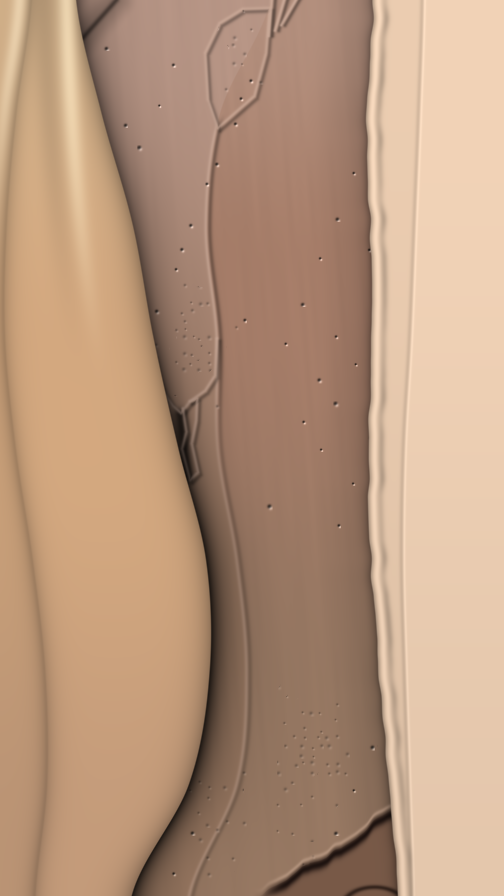
Give the GLSL for this texture, as a Shadertoy shader.

```glsl
float hash(vec2 p) {
  return fract(sin(dot(p, vec2(127.1, 311.7))) * 43758.5453);
}

float noise(vec2 p) {
  vec2 i = floor(p), f = fract(p);
  f = f * f * (3. - 2. * f);
  return mix(mix(hash(i), hash(i + vec2(1, 0)), f.x),
             mix(hash(i + vec2(0, 1)), hash(i + vec2(1, 1)), f.x), f.y);
}

float bell(float d, float w) { return exp(-d * d / (w * w)); }

float falloff(float d, float w) { return exp(-max(d, 0.) / w); }

// Catmull-Rom profile through nine evenly spaced knots
float profile(float k[9], float t) {
  float s = clamp(t, 0., .9999) * 8., f = fract(s);
  int i = int(s);
  float a = k[max(i - 1, 0)], b = k[i], c = k[i + 1], d = k[min(i + 2, 8)];
  return b + .5 * f * (c - a + f * (2. * a - 5. * b + 4. * c - d + f * (3. * (b - c) + d - a)));
}

float segment(vec2 p, vec2 a, vec2 b) {
  vec2 v = b - a;
  return length(p - a - v * clamp(dot(p - a, v) / dot(v, v), 0., 1.));
}

float polyline(vec2 v[9], vec2 p) {
  float d = 1.;
  for (int i = 0; i < 8; i++) d = min(d, segment(p, v[i], v[i + 1]));
  return d;
}

// Raised lip: bright crest beside a shadow
vec3 lip(vec3 col, float crest, float shade, float w, float amount) {
  col *= 1. - .3 * amount * bell(shade, 1.3 * w);
  return mix(col, vec3(.82, .69, .62), .62 * amount * bell(crest, w));
}

vec3 lipPath(vec3 col, vec2 v[9], vec2 p) {
  return lip(col, polyline(v, p), polyline(v, p + vec2(-.003, .003)), .002, .95);
}

// Small pits, one per cell, inside a soft elliptical cluster
vec3 pits(vec3 col, vec2 p, vec2 centre, vec2 size, float density) {
  vec2 q = p * 105., id = floor(q), e = (p - centre) / size;
  vec2 d = fract(q) - .25 - .5 * vec2(hash(id), hash(id + 17.3));
  float on = step(hash(id + 41.7), density * exp(-dot(e, e)));
  float r = .1 + .12 * hash(id + 73.1);
  return col * (1. - .3 * on * bell(length(d), r)) + .1 * on * bell(length(d + vec2(-.12, .16)), r);
}

void mainImage(out vec4 fragColor, in vec2 fragCoord) {
  vec2 p = fragCoord / iResolution.xy * vec2(.5625, 1);
  float x = p.x, y = p.y, aa = 1. / iResolution.y;

  // Layer boundaries, from bottom to top
  float blobEdge = profile(float[9](.147, .211, .234, .230, .199, .171, .148, .113, .085), y);
  float foldEdge = profile(float[9](.039, .052, .050, .036, .017, .005, .007, .018, .035), y);
  float seamEdge = profile(float[9](.211, .264, .275, .264, .243, .242, .230, .246, .302), y);
  float creamEdge = profile(float[9](.445, .434, .423, .414, .411, .415, .413, .409, .417), y);
  float grooveEdge = profile(float[9](.462, .458, .454, .451, .453, .460, .465, .470, .474), y);
  float crack = profile(float[9](0., .010, .020, .036, .042, .054, .066, .084, .094), (x - .289) / .147);
  float wobble = noise(vec2(3, y * 45.)) - .5;
  float outside = x - blobEdge, fold = x - foldEdge, seam = x - seamEdge;
  float inside = x - creamEdge - .003 * wobble, groove = x - grooveEdge;

  // Brown base and the paler film left of the seam
  vec3 col = mix(vec3(.59, .47, .385), vec3(.65, .49, .41), smoothstep(.2, .65, y));
  col = mix(col, vec3(.70, .56, .49), smoothstep(.7, 1., y));
  vec3 film = mix(vec3(.60, .47, .38), vec3(.72, .59, .53), smoothstep(.3, .95, y));
  col = mix(col, film, .8 * smoothstep(aa, -aa, seam));
  col *= .99 + .025 * noise(vec2(x * 160. + y * 12., y * 9.));
  col *= 1. - .12 * smoothstep(-.07, 0., inside);

  // Seam, loop, lobe and flake
  float seamOn = smoothstep(.875, .85, y) * mix(.55, 1., smoothstep(.5, .62, y));
  col = lip(col, seam, seam - .004, .0022, seamOn);
  col *= 1. - .7 * bell(segment(p, vec2(.201, .537), vec2(.209, .468)), .007);
  col = lipPath(col, vec2[9](vec2(.243, .857), vec2(.232, .889), vec2(.229, .941), vec2(.245, .974),
    vec2(.271, .990), vec2(.301, .991), vec2(.297, .941), vec2(.284, .893), vec2(.243, .857)), p);
  col = lipPath(col, vec2[9](vec2(.242, .622), vec2(.240, .581), vec2(.229, .564), vec2(.212, .552),
    vec2(.202, .539), vec2(.193, .547), vec2(.182, .563), vec2(.176, .581), vec2(.171, .603)), p);
  col = lipPath(col, vec2[9](vec2(.204, .544), vec2(.208, .518), vec2(.203, .499), vec2(.212, .464),
    vec2(.221, .473), vec2(.214, .505), vec2(.219, .531), vec2(.220, .555), vec2(.212, .552)), p);
  for (float k = 0.; k < 3.; k++) {
    vec2 a = vec2(.300 + .007 * k, .960 + .006 * k), b = vec2(.304 + .016 * k, 1.01);
    col = lip(col, segment(p, a, b), segment(p - vec2(.004, 0), a, b), .002, 1.2);
  }
  col = pits(col, p, vec2(.215, .62), vec2(.03, .04), .6);
  col = pits(col, p, vec2(.345, .155), vec2(.035, .07), .5);
  col = pits(col, p, vec2(.27, .95), vec2(.018, .03), .6);
  col = pits(col, p, vec2(.235, .1), vec2(.035, .08), .3);

  // Torn corner at the bottom
  float tear = y - crack - .005 * (noise(vec2(x * 110., 8)) - .5);
  float tearOn = smoothstep(.28, .32, x);
  col = mix(col, vec3(.47, .35, .28), tearOn * smoothstep(aa, -aa, tear));
  col = mix(col, vec3(.10, .06, .05), .95 * tearOn * bell(tear + .004, .006));
  col = mix(col, vec3(.78, .65, .56), .55 * tearOn * bell(tear - .006, .0025));
  float arc = length((p - vec2(.418, -.012)) * vec2(1, 1.6)) - .035;
  col = mix(col, vec3(.14, .09, .07), .8 * bell(arc, .004));

  // Dark notch and the shadow cast by the left blob
  float notch = segment(p, vec2(.09, .955), vec2(.13, 1));
  col *= 1. - .22 * smoothstep(.025, 0., notch) - .35 * bell(notch, .003);
  float depth = .55 + .3 * smoothstep(.75, .35, y);
  col *= 1. - depth * (.6 * falloff(outside, .011) + .4 * falloff(outside, .035));

  // Left blob with its glossy ridge and fold
  vec3 blob = mix(vec3(.77, .61, .48), vec3(.83, .66, .50), smoothstep(.05, .5, y));
  blob = mix(blob, vec3(.86, .72, .56), smoothstep(.6, 1., y));
  blob *= 1. - .3 * falloff(-outside, .014);
  float ridge = x - .074 - .03 * (1. - y) - .2 * pow(1. - y, 2.3);
  float gloss = smoothstep(.56, .95, y);
  blob = mix(blob, vec3(.98, .89, .74), .8 * gloss * bell(ridge, .01));
  blob *= 1. - .13 * gloss * bell(ridge + .024, .015);
  float left = smoothstep(2. * aa, -2. * aa, fold);
  blob *= 1. - mix(.2 * falloff(fold, .01), .05 + .22 * falloff(-fold, .008), left);
  blob = mix(blob, vec3(.97, .88, .74), .7 * smoothstep(.65, 1., y) * bell(fold + .013, .008));
  col = mix(col, blob, smoothstep(aa, -aa, outside));

  // Cream sheet with a rounded lip and a fine groove
  col *= 1. - .35 * falloff(-inside, .005);
  vec3 cream = mix(vec3(.87, .755, .65), vec3(.92, .80, .69), smoothstep(0., .9, y));
  cream += .025 * smoothstep(-aa, aa, groove) + .06 * bell(inside - .007, .003);
  cream *= 1. - .22 * bell(inside, .003) - (.16 + .12 * wobble) * bell(inside - .014, .004);
  cream *= 1. - .1 * bell(groove + .003, .0025);
  cream += .07 * bell(groove, .0016);
  col = mix(col, cream, smoothstep(-aa, aa, inside));

  fragColor = vec4(clamp(col, 0., 1.), 1);
}
```
